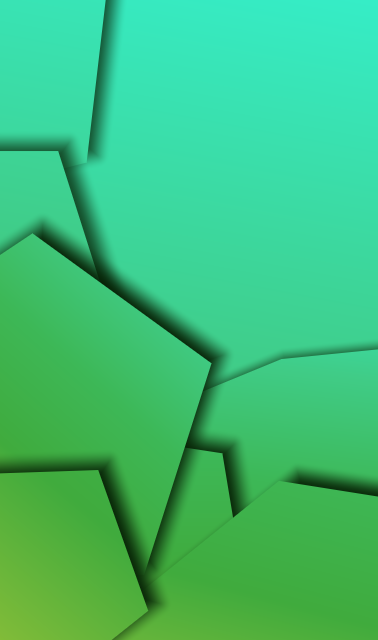
Give the GLSL for this background, as a Shadertoy shader.

```glsl
// Overlapping paper-like panels, shaded from teal through green to lime.
// Each panel is a five-sided distance field, painted back to front
// with its own tilted colour ramp and a soft shadow cast up and right.

const float ASPECT = 0.591;   // canvas width, in units of its height

// Colour ramp stops, from top of the canvas to the bottom
const vec3 TEAL  = vec3(0.21, 0.93, 0.78);
const vec3 MINT  = vec3(0.25, 0.80, 0.53);
const vec3 GREEN = vec3(0.24, 0.72, 0.34);
const vec3 LEAF  = vec3(0.25, 0.67, 0.24);
const vec3 LIME  = vec3(0.52, 0.74, 0.22);
const vec3 SHADOW_COLOR = vec3(0.025, 0.13, 0.02);

// Ramp per panel: value at the origin, slope in x, slope in y
const vec3 BACKDROP_RAMP = vec3(1.78, -0.3, -1.6);

// Shadow per panel: offset x, offset y, blur, strength
const vec4 LIGHT_SHADOW = vec4(0.016, 0.012, 0.021, 0.75);
const vec4 DEEP_SHADOW  = vec4(0.016, 0.012, 0.022, 0.95);
const vec4 THIN_SHADOW  = vec4(0.004, 0.004, 0.015, 0.75);
const vec4 SIDE_SHADOW  = vec4(0.030, 0.012, 0.018, 0.92);

vec3 palette(float t) {
    vec3 c = mix(TEAL, MINT, clamp(t, 0.0, 1.0));
    c = mix(c, GREEN, clamp(t - 1.0, 0.0, 1.0));
    c = mix(c, LEAF, clamp(t - 2.0, 0.0, 1.0));
    return mix(c, LIME, clamp(t - 3.0, 0.0, 1.0));
}

vec3 rampColor(vec2 p, vec3 ramp) {
    return palette(ramp.x + dot(ramp.yz, p));
}

// Signed distance to a pentagon, negative inside
float sdPentagon(vec2 p, vec2 v[5]) {
    float d = dot(p - v[0], p - v[0]);
    float side = 1.0;
    for (int i = 0; i < 5; i++) {
        vec2 a = v[i];
        vec2 b = v[(i + 4) % 5];
        vec2 e = b - a;
        vec2 w = p - a;
        vec2 q = w - e * clamp(dot(w, e) / dot(e, e), 0.0, 1.0);
        d = min(d, dot(q, q));
        bvec3 crossing = bvec3(p.y >= a.y, p.y < b.y, e.x * w.y > e.y * w.x);
        if (all(crossing) || all(not(crossing))) side = -side;
    }
    return side * sqrt(d);
}

// Lay the shadow first, then the panel over it
void paintPanel(inout vec3 color, vec2 p, vec2 v[5], vec3 ramp, vec4 shadow) {
    float shade = 1.0 - smoothstep(-shadow.z, shadow.z, sdPentagon(p - shadow.xy, v));
    color = mix(color, SHADOW_COLOR, shade * shadow.w);
    float cover = clamp(0.5 - sdPentagon(p, v) * iResolution.y, 0.0, 1.0);
    color = mix(color, rampColor(p, ramp), cover);
}

void mainImage(out vec4 fragColor, in vec2 fragCoord) {
    vec2 p = fragCoord / iResolution.xy * vec2(ASPECT, 1.0);
    vec3 color = rampColor(p, BACKDROP_RAMP);

    // Upper left
    paintPanel(color, p, vec2[5](vec2(-0.2, 1.1), vec2(0.177, 1.1),
        vec2(0.1354, 0.746), vec2(-0.2, 0.66), vec2(-0.2, 0.9)),
        vec3(1.9, -0.3, -1.6), LIGHT_SHADOW);
    paintPanel(color, p, vec2[5](vec2(-0.2, 0.764), vec2(0.091, 0.764),
        vec2(0.156, 0.56), vec2(0.2, 0.424), vec2(-0.2, 0.424)),
        vec3(2.0, -0.3, -1.6), LIGHT_SHADOW);

    // Right side, from the middle down
    paintPanel(color, p, vec2[5](vec2(0.26, 0.365), vec2(0.44, 0.439),
        vec2(0.8, 0.475), vec2(0.8, -0.1), vec2(0.26, -0.1)),
        vec3(3.66, -0.7, -5.5), THIN_SHADOW);
    paintPanel(color, p, vec2[5](vec2(0.169, 0.319), vec2(0.3477, 0.2917),
        vec2(0.3646, 0.19), vec2(0.3815, 0.0885), vec2(0.169, 0.0)),
        vec3(3.7, 0.0, -6.0), DEEP_SHADOW);
    paintPanel(color, p, vec2[5](vec2(0.436, 0.2487), vec2(0.8, 0.191),
        vec2(0.8, -0.2), vec2(0.05, -0.2), vec2(0.156, 0.0234)),
        vec3(3.8, -1.2, -4.5), SIDE_SHADOW);

    // Large centre panel, then the front corner
    paintPanel(color, p, vec2[5](vec2(0.0508, 0.6354), vec2(0.3307, 0.4323),
        vec2(0.2253, 0.1016), vec2(-0.2, 0.1), vec2(-0.2, 0.4685)),
        vec3(4.4, -4.0, -4.5), DEEP_SHADOW);
    paintPanel(color, p, vec2[5](vec2(-0.2, 0.2536), vec2(0.1536, 0.2656),
        vec2(0.2318, 0.0456), vec2(0.05, -0.099), vec2(-0.2, -0.099)),
        vec3(3.95, -2.5, -3.0), DEEP_SHADOW);

    fragColor = vec4(color, 1.0);
}
```
